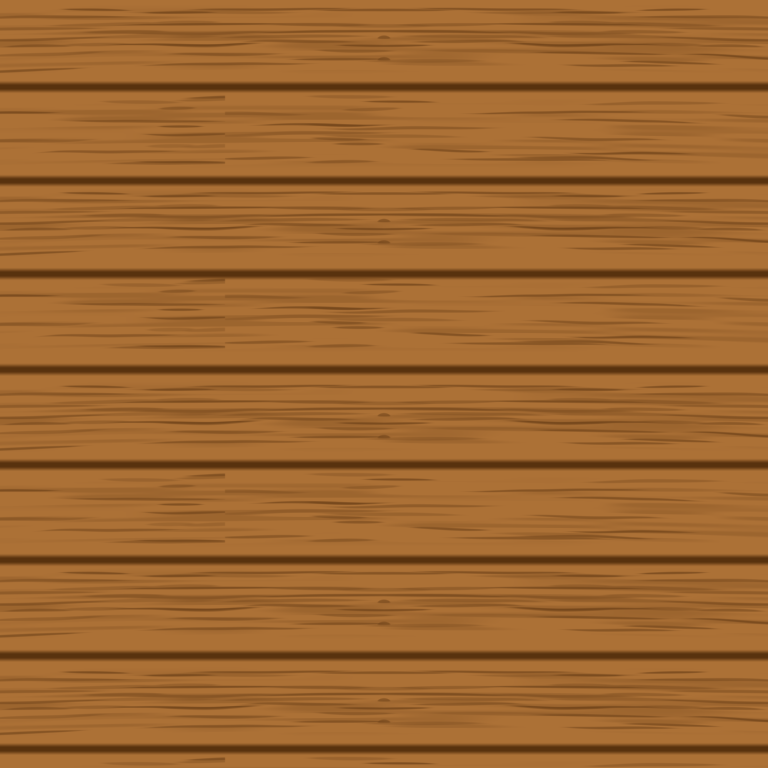
This texture is drawn by a WebGL 1 fragment shader. Its source:

```glsl
precision highp float;
// Horizontal brown wooden planks with soft dark grooves and tapered grain strands.

uniform vec2 u_resolution;

const vec3 WOOD = vec3(0.675, 0.443, 0.212);
const vec3 STRAND = vec3(0.44, 0.265, 0.10);
const vec3 GROOVE = vec3(0.345, 0.195, 0.055);

const float PITCH = 0.1230;         // plank height
const float FIRST_GROOVE = 0.1133;  // distance from the top edge
const float GROOVE_DRIFT = 0.0026;  // uneven spacing of the grooves
const float GROOVE_CORE = 0.0016;
const float GROOVE_EDGE = 0.0090;
const float GRAIN_SHIFT = 0.0026;   // vertical grain offset between planks
const float GRAIN_BOW = 0.010;      // grain sinks towards both plank ends
const float SEAM_X = 0.293;         // grain joint in the odd planks
const float SOFTNESS = 0.0012;
const int ROWS = 6;
const int STRANDS = 6;

float hash(vec2 p) {
  return fract(sin(dot(p, vec2(127.1, 311.7))) * 43758.545);
}

float noise(vec2 p) {
  vec2 i = floor(p);
  vec2 f = fract(p);
  f = f * f * (3.0 - 2.0 * f);
  return mix(mix(hash(i), hash(i + vec2(1.0, 0.0)), f.x),
             mix(hash(i + vec2(0.0, 1.0)), hash(i + 1.0), f.x), f.y);
}

// Coverage of a thin horizontal lens; d is the offset from its centre.
float lens(vec2 d, float halfLength, float halfWidth, float blur) {
  float u = abs(d.x) / halfLength;
  float w = halfWidth * (1.0 - u * u);
  return (1.0 - smoothstep(w - blur, w + blur, abs(d.y)))
       * (1.0 - smoothstep(0.6, 1.0, u));
}

// Grain darkness for a plank kind (0 mirrored, 1 jointed); y runs down the plank.
float grain(vec2 p, float kind, float blur) {
  float bow = 4.0 * (p.x - 0.5) * (p.x - 0.5);
  float clear = 1.0;
  for (int r = 0; r < ROWS; r++) {
    float row = float(r);
    bool mirrored = kind < 0.5 && r < 4;
    float x = mirrored ? abs(p.x - 0.5) : p.x;
    float rowY = PITCH * mix(0.20 + 0.102 * row, 0.12 + 0.125 * row, kind);
    float wobble = 0.0035 * (noise(vec2(x * 13.0, row * 7.0 + kind * 51.0)) - 0.5);
    float y = p.y - rowY - wobble - GRAIN_BOW * bow * row / 5.0;

    for (int s = 0; s < STRANDS; s++) {
      float n = float(s);
      vec2 seed = vec2(n + 9.0 * row, 3.0 + 17.0 * kind);
      float place = hash(seed);
      float size = hash(seed + 31.3);
      float tone = hash(seed + 67.9);
      float halfLength = mix(0.05, 0.145, size);
      float center = (n + place) / float(STRANDS);
      if (mirrored) center *= 0.5;
      if (kind > 0.5) {
        center = (n - 2.0 + place) / 4.0;
        if (s < 2) {  // short strands gather by the joint and mid plank
          center = mix(0.26, 0.47, n) + 0.08 * (place - 0.5);
          halfLength *= 0.55;
        }
      }
      float drop = 0.011 * (hash(seed + 12.7) - 0.5);
      float slope = 0.02 * (hash(seed + 45.1) - 0.5);
      vec2 d = vec2(x - center, y - drop - slope * (x - center));
      float cover = lens(d, halfLength, mix(0.0024, 0.0013, tone), blur);
      cover *= mix(0.25, 0.80, tone);

      // Strands stop abruptly at the joint.
      float side = smoothstep(SEAM_X - blur, SEAM_X + blur, p.x);
      float sameSide = center < SEAM_X ? 1.0 - side : side;
      clear *= 1.0 - cover * mix(1.0, sameSide, kind);
    }
  }

  // Two tiny knots in the middle of the mirrored planks.
  for (int k = 0; k < 2; k++) {
    vec2 d = p - vec2(0.5, PITCH * (0.45 + 0.23 * float(k)));
    d.y -= 18.0 * d.x * d.x;
    clear *= 1.0 - 0.6 * (1.0 - kind) * lens(d, 0.010, 0.0022, blur);
  }

  // Pale veil of fine fibres, fading near the plank edges.
  float v = p.y / PITCH;
  float fibres = noise(vec2(p.x * 7.0, (p.y - GRAIN_BOW * bow * v) * 210.0 + kind * 90.0));
  float band = smoothstep(0.08, 0.25, v) * (1.0 - smoothstep(0.70, 0.86, v));
  clear *= 1.0 - 0.27 * band * smoothstep(0.45, 0.85, fibres);
  return 1.0 - clear;
}

void main() {
  vec2 uv = gl_FragCoord.xy / u_resolution;
  float blur = max(SOFTNESS, 0.75 / min(u_resolution.x, u_resolution.y));

  // Plank index and position, counted from the top.
  float down = 1.0 - uv.y - FIRST_GROOVE;
  float wave = sin(0.785398 * down / PITCH);
  float t = (down + GROOVE_DRIFT * wave * wave * wave) / PITCH;
  float cycle = mod(floor(t) + 1.0, 7.0);
  float kind = mod(cycle, 2.0);
  float shift = GRAIN_SHIFT * (1.0 - 2.0 * mod(floor(cycle / 2.0), 2.0));

  vec2 p = vec2(uv.x, fract(t) * PITCH - shift);
  vec3 color = mix(WOOD, STRAND, grain(p, kind, blur));

  float grooveDistance = abs(t - floor(t + 0.5)) * PITCH;
  float groove = 1.0 - smoothstep(GROOVE_CORE, GROOVE_EDGE, grooveDistance);
  gl_FragColor = vec4(mix(color, GROOVE, groove), 1.0);
}
```
